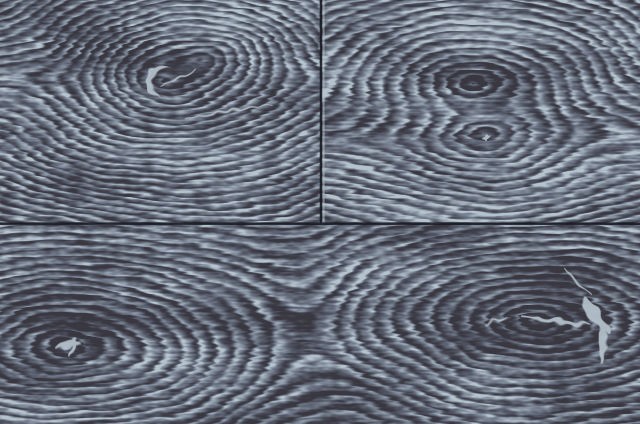
Write a Shadertoy shader that draws this texture.

```glsl
// Three limewashed oak boards with knots, seen from above.
// Growth rings are level sets of blended knot distances; stretched gradient
// noise frays them into fibres, and a blue-grey ramp colours the result.

const float SEAM_Y = 0.4725;
const float SEAM_X = 0.757;
const vec3 BARE_WOOD = vec3(0.225, 0.215, 0.25);
const vec3 LIME_WASH = vec3(0.71, 0.765, 0.805);
const vec3 BLUE_TINT = vec3(0.0, 0.015, 0.035);
const vec3 GAP_COLOR = vec3(0.09, 0.10, 0.13);

vec2 hashGradient(vec2 cell) {
    vec2 q = vec2(dot(cell, vec2(127.1, 311.7)), dot(cell, vec2(269.5, 183.3)));
    return 2.0 * fract(sin(q) * 43758.55) - 1.0;
}

float gradientNoise(vec2 p) {
    vec2 i = floor(p), f = p - i;
    vec2 u = f * f * f * (f * (f * 6.0 - 15.0) + 10.0);
    vec2 e = vec2(1.0, 0.0);
    float low = mix(dot(hashGradient(i), f),
                    dot(hashGradient(i + e.xy), f - e.xy), u.x);
    float high = mix(dot(hashGradient(i + e.yx), f - e.yx),
                     dot(hashGradient(i + e.xx), f - e.xx), u.x);
    return mix(low, high, u.y);
}

float smoothMin(float a, float b, float k) {
    float h = max(k - abs(a - b), 0.0) / k;
    return min(a, b) - 0.25 * h * h * k;
}

// Rings close around two knots and straighten out beyond the flat distance
float ringField(vec2 p, vec2 knotA, vec2 knotB, vec2 stretch, float flatness) {
    float a = length((p - knotA) * stretch);
    float b = length((p - knotB) * stretch);
    float dy = p.y - knotA.y;
    float straight = sqrt(dy * dy + 0.0004) + flatness;
    return smoothMin(smoothMin(a, b, 0.09), straight, 0.08);
}

// Amount of lime left in the grain, 0 to 1
float grainTone(vec2 p, vec2 knotA, vec2 knotB, vec2 stretch, float flatness,
                float period, float seed) {
    vec2 s = p + seed;
    vec2 q = p;
    q.y += 0.035 * gradientNoise(s * vec2(2.3, 4.0));
    q.y += 0.011 * gradientNoise(s * vec2(8.0, 22.0));
    q.x += 0.045 * gradientNoise(s.yx * vec2(6.0, 4.0) + 9.0);
    float fray = gradientNoise(s * vec2(16.0, 125.0));
    float phase = ringField(q, knotA, knotB, stretch, flatness) / period + 0.42 * fray;
    float angle = 6.2832 * phase;
    float ring = sin(angle + 0.55 * sin(angle));
    float fibre = gradientNoise(s * vec2(24.0, 100.0) + 31.0)
                + 0.7 * gradientNoise(s * vec2(50.0, 165.0) + 57.0);
    float cover = gradientNoise(s * vec2(3.0, 9.0) + 13.0);
    float strength = 0.33 + 0.42 * gradientNoise(s * vec2(7.0, 24.0) + 71.0);
    return 0.5 + strength * ring + 0.5 * fibre + 0.5 * cover;
}

// Dark heartwood around a knot
float heart(vec2 p, vec2 center, vec2 radius) {
    vec2 d = (p - center) / radius;
    return exp(-dot(d, d));
}

// Tapered scar filled with lime
float scar(vec2 p, vec2 a, vec2 b, float width, float soft) {
    vec2 ab = b - a;
    float t = clamp(dot(p - a, ab) / dot(ab, ab), 0.0, 1.0);
    float d = length(p - a - ab * t) - width * (0.35 + 2.0 * t * (1.0 - t));
    return 1.0 - smoothstep(-soft, soft, d);
}

float crescent(vec2 p, vec2 center, float radius, float soft) {
    float outer = length(p - center) - radius;
    float inner = radius - length(p - center - radius * vec2(0.4, -0.1));
    return 1.0 - smoothstep(-soft, soft, max(outer, inner));
}

float limeScars(vec2 p, float soft) {
    vec2 q = p + 0.016 * vec2(gradientNoise(p * 38.0), gradientNoise(p * 38.0 + 17.0));
    float m = crescent(q, vec2(0.385, 0.806), 0.039, soft);
    m = max(m, scar(q, vec2(0.38, 0.80), vec2(0.46, 0.835), 0.003, soft));
    m = max(m, scar(q, vec2(0.44, 0.72), vec2(0.64, 0.757), 0.003, soft));
    m = max(m, scar(q, vec2(1.142, 0.675), vec2(1.152, 0.677), 0.015, soft));
    m = max(m, scar(q, vec2(0.13, 0.18), vec2(0.19, 0.19), 0.006, soft));
    m = max(m, scar(q, vec2(0.165, 0.16), vec2(0.18, 0.20), 0.005, soft));
    m = max(m, scar(q, vec2(1.15, 0.238), vec2(1.20, 0.247), 0.003, soft));
    m = max(m, scar(q, vec2(1.23, 0.25), vec2(1.39, 0.235), 0.006, soft));
    m = max(m, scar(q, vec2(1.38, 0.29), vec2(1.43, 0.22), 0.015, soft));
    m = max(m, scar(q, vec2(1.42, 0.24), vec2(1.42, 0.145), 0.008, soft));
    return max(m, scar(q, vec2(1.33, 0.365), vec2(1.39, 0.31), 0.003, soft));
}

void mainImage(out vec4 fragColor, in vec2 fragCoord) {
    vec2 p = fragCoord / iResolution.y;
    float pixel = 1.0 / iResolution.y;

    // Boards
    float tone;
    if (p.y < SEAM_Y) {
        vec2 left = vec2(0.165, 0.185), right = vec2(1.27, 0.24);
        tone = grainTone(p, left, right, vec2(0.45, 1.0), 0.32, 0.0195, 3.7) - 0.05;
        tone -= 0.32 * heart(p, right, vec2(0.19, 0.13));
        tone -= 0.3 * heart(p, left, vec2(0.10, 0.05));
    } else if (p.x < SEAM_X) {
        vec2 knot = vec2(0.40, 0.81);
        tone = grainTone(p, knot, vec2(0.47, 0.85), vec2(0.6, 1.0), 0.13, 0.0165, 11.3);
        tone -= 0.35 * heart(p, knot, vec2(0.08, 0.045));
    } else {
        vec2 knot = vec2(1.147, 0.676), arch = vec2(1.12, 0.81);
        tone = grainTone(p, knot, arch, vec2(0.5, 1.0), 0.09, 0.0175, 23.9) + 0.05;
        tone -= 0.3 * heart(p, arch, vec2(0.11, 0.04));
        tone -= 0.35 * heart(p, knot, vec2(0.05, 0.03));
    }
    tone = clamp(tone, 0.0, 1.0);
    vec3 color = mix(BARE_WOOD, LIME_WASH, pow(tone, 1.5));
    color += BLUE_TINT * 4.0 * tone * (1.0 - tone);
    color = mix(color, LIME_WASH, 0.92 * limeScars(p, 0.0015 + 0.5 * pixel));

    // Seams with a pale worn edge
    float above = step(SEAM_Y, p.y);
    float dx = p.x - SEAM_X, dy = p.y - SEAM_Y;
    float edge = above * (1.0 - smoothstep(0.001, 0.004, abs(dx - 0.006)));
    color = mix(color, LIME_WASH, 0.55 * edge);
    float gap = 1.0 - smoothstep(0.0015, 0.0045, min(abs(dy), abs(dx) + 1.0 - above));
    fragColor = vec4(mix(color, GAP_COLOR, 0.9 * gap), 1.0);
}
```
